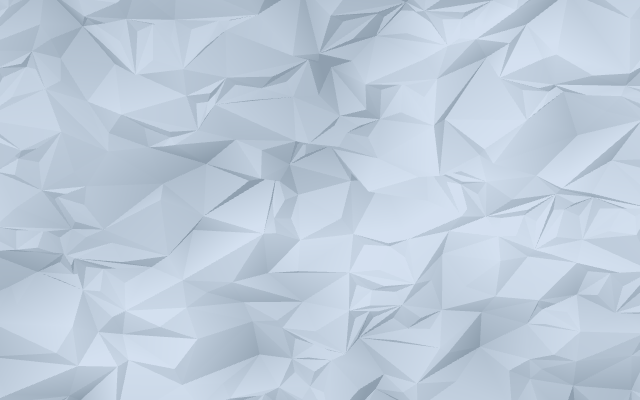
A Shadertoy shader for this background:

```glsl
// Crumpled paper relief of flat pale-blue facets. A jittered, warped grid of
// vertices is raised by noise, viewed at a tilt with depth sorting, and each
// triangle is lit by its normal plus a soft darkening in the hollows.
#define CELL vec2(0.120, 0.081)      // grid spacing, in canvas heights
#define JITTER 0.84                  // random vertex shift, in cells
#define WARP 1.0                     // broad vertex shift, varies facet size
#define RELIEF 0.066                 // height of the folds
#define TILT 0.68                    // obliqueness of the view
#define LIGHT vec3(-0.35, 0.60, 0.62)
#define FLAT_TONE 0.724              // red level of a level facet
#define CONTRAST 0.185               // strength of directional light
#define HOLLOW 0.11                  // strength of darkening in hollows
#define BROAD_SHADE 0.14             // strength of wide soft shading
#define SHADE_COLOR vec3(0.56, 0.625, 0.685)
#define LIGHT_COLOR vec3(0.83, 0.88, 0.94)

vec3 hash(vec2 p) {
    vec3 q = fract(p.xyx * vec3(0.1031, 0.1030, 0.0973));
    q += dot(q, q.yxz + 33.33);
    return fract((q.xxy + q.yzz) * q.zyx);
}

vec3 smoothNoise(vec2 p) {
    vec2 cell = floor(p), f = fract(p);
    f *= f * (3.0 - 2.0 * f);
    return mix(mix(hash(cell), hash(cell + vec2(1, 0)), f.x),
               mix(hash(cell + vec2(0, 1)), hash(cell + vec2(1, 1)), f.x), f.y);
}

// Mesh vertex: position on the sheet, height, and soft shading
vec4 meshVertex(vec2 id) {
    vec3 fine = hash(id + 37.0) - 0.5;
    vec3 broad = smoothNoise(id * 0.43 + 91.5) - 0.5;
    vec2 pos = (id + JITTER * fine.xy + WARP * broad.xy) * CELL;
    float height = 1.45 * fine.z + 0.8 * broad.z;
    float shade = HOLLOW * (smoothstep(-0.9, 0.5, height) - 0.68)
                + BROAD_SHADE * (smoothNoise(pos * vec2(2.2, 4.0) + 17.3).x - 0.5);
    return vec4(pos, RELIEF * height, shade);
}

// Oblique projection: screen position, and nearness to the viewer
vec3 project(vec3 p) {
    return vec3(p.x, p.y - TILT * p.z, p.z + TILT * p.y);
}

// Draws one triangle into four subsamples, keeping the nearest surface
void drawFacet(vec4 a, vec4 b, vec4 c, vec4 sx, vec4 sy,
               inout vec4 nearest, inout vec4 tone) {
    vec3 pa = project(a.xyz), ab = project(b.xyz) - pa, ac = project(c.xyz) - pa;
    float area = ab.x * ac.y - ab.y * ac.x;
    if (abs(area) < 1e-7) return;

    vec4 dx = sx - pa.x, dy = sy - pa.y;
    vec4 u = (dx * ac.y - dy * ac.x) / area;
    vec4 v = (dy * ab.x - dx * ab.y) / area;
    vec4 depth = pa.z + u * ab.z + v * ac.z;
    vec4 hit = step(-1e-4, u) * step(-1e-4, v)
             * step(u + v, vec4(1.0001)) * step(nearest, depth);

    vec3 normal = normalize(cross(b.xyz - a.xyz, c.xyz - a.xyz));
    normal *= normal.z < 0.0 ? -1.0 : 1.0;
    vec3 light = normalize(LIGHT);
    float lit = FLAT_TONE + CONTRAST * (dot(normal, light) - light.z);

    vec4 shade = a.w + u * (b.w - a.w) + v * (c.w - a.w);
    nearest = mix(nearest, depth, hit);
    tone = mix(tone, lit + shade, hit);
}

// Draws a triangle, broken into three small facets where lift is not zero
void drawCrease(vec4 a, vec4 b, vec4 c, float lift, vec4 sx, vec4 sy,
                inout vec4 nearest, inout vec4 tone) {
    if (lift == 0.0) {
        drawFacet(a, b, c, sx, sy, nearest, tone);
        return;
    }
    vec4 m = 0.42 * a + 0.25 * b + 0.33 * c;
    m.z += lift;
    drawFacet(a, b, m, sx, sy, nearest, tone);
    drawFacet(b, c, m, sx, sy, nearest, tone);
    drawFacet(c, a, m, sx, sy, nearest, tone);
}

void mainImage(out vec4 fragColor, in vec2 fragCoord) {
    vec2 p = fragCoord / iResolution.y;
    vec4 sx = p.x + vec4(-0.375, -0.125, 0.125, 0.375) / iResolution.y;
    vec4 sy = p.y + vec4(0.125, -0.375, 0.375, -0.125) / iResolution.y;
    vec4 nearest = vec4(-9.0), tone = vec4(FLAT_TONE);
    vec2 home = floor(p / CELL);

    // Visit every quad that can reach this pixel, going up each column
    for (int i = -1; i <= 1; i++) {
        vec2 id = home + vec2(i, -2);
        vec4 a = meshVertex(id), b = meshVertex(id + vec2(1, 0));
        for (int j = -2; j <= 2; j++) {
            vec4 c = meshVertex(id + vec2(0, 1));
            vec4 d = meshVertex(id + vec2(1, 1));
            vec3 choice = hash(id + 11.0);
            if (choice.x < 0.5) {
                // Fan around an inner vertex, creased again in some quads
                vec2 inner = 0.2 + 0.6 * choice.yz;
                vec4 m = mix(mix(a, b, inner.x), mix(c, d, inner.x), inner.y);
                m.z += RELIEF * (choice.x * 1.6 - 0.4);
                float lift = choice.x < 0.22 ? 0.17 * RELIEF : 0.0;
                drawCrease(a, b, m, lift, sx, sy, nearest, tone);
                drawCrease(b, d, m, -lift, sx, sy, nearest, tone);
                drawCrease(d, c, m, lift, sx, sy, nearest, tone);
                drawCrease(c, a, m, -lift, sx, sy, nearest, tone);
            } else {
                bool rising = choice.x > 0.75;
                drawFacet(a, b, rising ? d : c, sx, sy, nearest, tone);
                drawFacet(d, c, rising ? a : b, sx, sy, nearest, tone);
            }
            a = c;
            b = d;
            id.y += 1.0;
        }
    }

    // Average the subsamples and map the tone to the palette
    float t = (dot(tone, vec4(0.25)) - SHADE_COLOR.r) / (LIGHT_COLOR.r - SHADE_COLOR.r);
    t = clamp(t, 0.0, 1.0);
    t += 0.25 * t * (1.0 - t);
    fragColor = vec4(mix(SHADE_COLOR, LIGHT_COLOR, t), 1.0);
}
```
